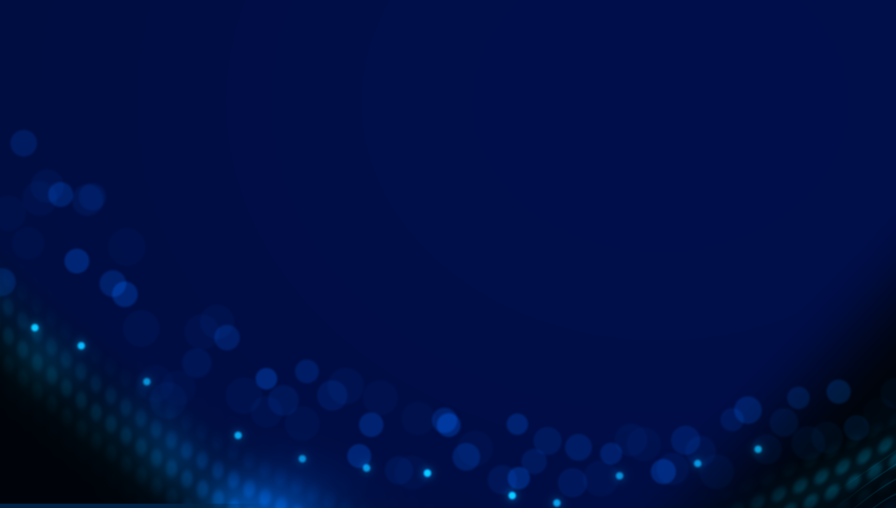
Give the GLSL for this background, as a Shadertoy shader.

```glsl
// Deep navy backdrop with dark lower corners, teal dot meshes along curved edges,
// and pale bokeh discs and small sparks scattered about two shallow parabolas.
// Lengths are in canvas heights; soft masks are layered from back to front.

const vec3 NAVY_EDGE = vec3(0.0, 0.047, 0.235);
const vec3 NAVY_GLOW = vec3(0.0, 0.056, 0.298);
const vec3 SHADOW    = vec3(0.0, 0.016, 0.040);
const vec3 TEAL      = vec3(0.0, 0.170, 0.215);
const vec3 BLUE      = vec3(0.0, 0.220, 0.440);
const vec3 BOKEH     = vec3(0.0, 0.270, 0.560);
const vec3 SPARK     = vec3(0.03, 0.760, 0.880);

float hash(float n) {
    n = fract(n * 0.1031);
    n *= n + 33.33;
    return fract(n * (n + n));
}

vec2 gradientAt(vec2 cell) {
    float angle = 6.2832 * hash(cell.x * 17.0 + cell.y * 59.0 + 400.0);
    return vec2(cos(angle), sin(angle));
}

float gradientNoise(vec2 p) {
    vec2 i = floor(p), f = fract(p);
    vec2 u = f * f * f * (f * (f * 6.0 - 15.0) + 10.0);
    vec2 e = vec2(0.0, 1.0);
    float low  = mix(dot(gradientAt(i), f),
                     dot(gradientAt(i + e.yx), f - e.yx), u.x);
    float high = mix(dot(gradientAt(i + e.xy), f - e.xy),
                     dot(gradientAt(i + e.yy), f - e.yy), u.x);
    return mix(low, high, u.y);
}

float bell(float x, float width) {
    return exp(-x * x / (width * width));
}

float softDisc(vec2 p, float radius, float blur) {
    return 1.0 - smoothstep(radius - blur, radius + blur, length(p));
}

// Staggered rows of blurred dots
float dotMesh(vec2 p, float cell) {
    p /= cell;
    p.x += 0.5 * mod(floor(p.y), 2.0);
    return softDisc(fract(p) - 0.5, 0.32, 0.18);
}

// Height of a parabola with its lowest point at x = middle
float valley(float x, float middle, float base, float rise) {
    float t = 1.0 - x / middle;
    return base + rise * t * t;
}

// Large translucent discs, widely spread on the left
vec3 bokehLayer(vec2 p, float width) {
    float light = 0.0;
    for (int i = 0; i < 66; i++) {
        float n = float(i);
        float x = width * pow((n + hash(n + 3.1)) / 66.0, 1.15);
        float spread = mix(0.17, 0.06, smoothstep(0.0, 1.1, x));
        float y = valley(x, 1.15, 0.09, 0.47) + spread * (2.0 * hash(n + 91.7) - 0.8);
        float radius = mix(0.021, 0.037, hash(n + 47.3));
        float strength = mix(0.35, 0.07, smoothstep(0.021, 0.034, radius));
        light += strength * (0.5 + 0.7 * hash(n + 12.9))
               * softDisc(p - vec2(x, y), radius, 0.004);
    }
    return BOKEH * light;
}

// Small bright points with a faint halo
vec3 sparkLayer(vec2 p) {
    float light = 0.0;
    for (int i = 0; i < 12; i++) {
        float n = float(i);
        float x = 0.055 + 0.132 * n + 0.06 * (hash(n + 7.7) - 0.5);
        float y = valley(x, 1.05, 0.03, 0.39) + 0.05 * (hash(n + 23.3) - 0.5);
        float r = length(p - vec2(x, y));
        float strength = mix(0.45, 1.0, hash(n + 61.1));
        light += strength * (0.8 * softDisc(p - vec2(x, y), 0.007, 0.004)
                             + 0.22 * bell(r, 0.013));
    }
    return SPARK * light;
}

void mainImage(out vec4 fragColor, in vec2 fragCoord) {
    vec2 p = fragCoord / iResolution.y;
    float width = iResolution.x / iResolution.y;
    float haze = gradientNoise(p * 7.0);

    // Navy field, lightest at the upper right
    float glow = bell(length((p - vec2(1.3, 0.8)) * vec2(0.8, 1.0)), 0.95);
    vec3 color = mix(NAVY_EDGE, NAVY_GLOW, glow);

    // Dark corners
    float left = (p.y - (0.44 - 0.95 * p.x + 0.39 * p.x * p.x)) / 1.25;
    float right = dot(p - vec2(width, 0.47), vec2(0.74, -0.68));
    color = mix(color, SHADOW, 1.0 - smoothstep(-0.14, 0.09, left));
    color = mix(color, SHADOW, smoothstep(-0.09, 0.16, right));

    // Left mesh, turning from teal to blue along its edge
    float leftMesh = dotMesh(vec2(p.x * 1.25 - p.y * 0.4, left), 0.046);
    vec3 leftTint = mix(TEAL, BLUE, smoothstep(0.15, 0.55, p.x));
    color += leftTint * bell(left + 0.055, 0.062) * (0.5 + 0.4 * leftMesh + 0.5 * haze);
    color += BLUE * 0.7 * bell(length((p - vec2(0.52, 0.0)) * vec2(0.6, 1.0)), 0.075);

    // Right mesh and faint lines below it
    float rx = p.x - width;
    float rim = p.y - (0.115 + 0.55 * rx + 0.35 * rx * rx);
    float rightMesh = dotMesh(vec2(p.x, rim), 0.042);
    float rightFade = smoothstep(-0.42, -0.12, rx);
    color += TEAL * rightFade * bell(rim, 0.045) * (0.35 + 0.9 * rightMesh);
    float ripple = abs(fract(rim * 38.0 + haze) - 0.5);
    color += TEAL * 0.5 * smoothstep(-0.14, 0.0, rx)
           * (1.0 - smoothstep(0.02, 0.12, ripple)) * smoothstep(0.02, -0.03, rim);

    color += bokehLayer(p, width) + sparkLayer(p);

    // Thin blue strip on the lower border
    float strip = (1.0 - smoothstep(0.007, 0.010, p.y)) * (1.0 - smoothstep(0.3, 0.55, p.x));
    color = mix(color, BLUE * 0.65, strip);

    fragColor = vec4(clamp(color, 0.0, 1.0), 1.0);
}
```
